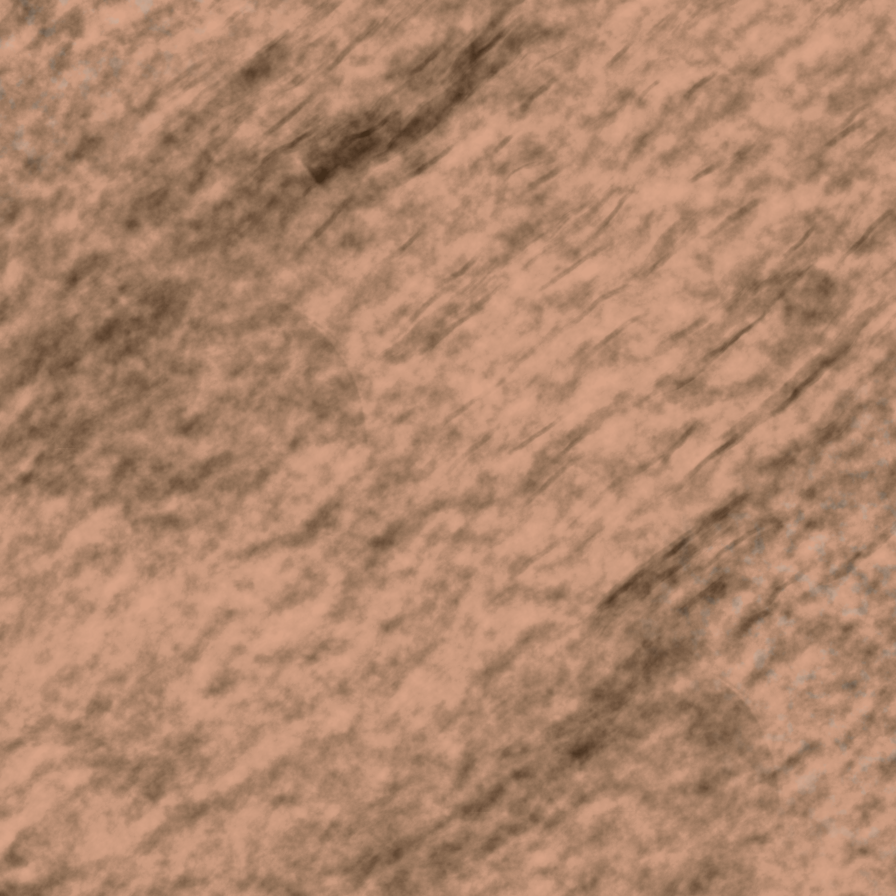
Write a Shadertoy shader that draws this texture.

```glsl
// Weathered sandstone: diagonal strata with cracks, hollows and sandy grain.
// Stretched noise in bedding axes sets one tone, which a tan ramp colours;
// shell-like facets with pale rims and a few shaded hollows are laid on top.

#define BEDDING_ANGLE 0.69
#define BASE_TONE 0.722
#define BAND_DEPTH 0.105
#define MOTTLE 0.42
#define CRUMBLE 0.20
#define CRACK_DEPTH 0.15
#define RELIEF 0.40
#define GRAIN 0.22
#define FACET_RADIUS 0.178

const vec3 SHADOW = vec3(0.36, 0.26, 0.18);
const vec3 CLAY   = vec3(0.57, 0.44, 0.34);
const vec3 SAND   = vec3(0.79, 0.60, 0.49);

float hash(vec2 p) {
    vec3 h = fract(vec3(p.xyx) * 0.1031);
    h += dot(h, h.yzx + 33.33);
    return fract((h.x + h.y) * h.z);
}

float noise(vec2 p) {
    vec2 i = floor(p), f = fract(p);
    f = f * f * (3.0 - 2.0 * f);
    return mix(mix(hash(i), hash(i + vec2(1, 0)), f.x),
               mix(hash(i + vec2(0, 1)), hash(i + vec2(1, 1)), f.x), f.y);
}

// Fractal noise centred on zero.
float fbm(vec2 p) {
    float sum = 0.0, amp = 0.5;
    for (int i = 0; i < 5; i++) {
        sum += amp * (noise(p) - 0.5);
        p = mat2(1.6, 1.2, -1.2, 1.6) * p + 17.3;
        amp *= 0.5;
    }
    return sum;
}

float bump(float x, float centre, float width) {
    float d = (x - centre) / width;
    return exp(-d * d);
}

vec2 toBedding(vec2 p) {
    float c = cos(BEDDING_ANGLE), s = sin(BEDDING_ANGLE);
    return vec2(c * p.x + s * p.y, c * p.y - s * p.x);
}

// Lens-shaped shadow lying along the bedding.
float hollow(vec2 q, vec2 centre, vec2 halfSize, float blur) {
    vec2 d = (q - toBedding(centre)) / halfSize;
    return 1.0 - smoothstep(1.0 - blur, 1.0 + blur, length(d));
}

// Short hairline cracks, at most one per stretched cell.
float hairlines(vec2 q) {
    vec2 size = vec2(0.16, 0.038), id = floor(q / size);
    float shade = 0.0;
    for (int y = -1; y <= 1; y++)
    for (int x = -1; x <= 1; x++) {
        vec2 cell = id + vec2(x, y);
        float h = hash(cell + 5.0);
        vec2 jitter = vec2(hash(cell + 31.0), hash(cell + 67.0));
        vec2 d = q - (cell + jitter) * size;
        d.y -= d.x * (h - 0.75) * 0.5;
        float taper = 1.0 - smoothstep(0.0, 0.03 + 0.05 * jitter.x, abs(d.x));
        float line = 1.0 - smoothstep(0.001, 0.005, abs(d.y));
        shade = max(shade, step(0.5, h) * taper * line);
    }
    return shade;
}

// Quarter-disc facet: x is its flat shade, y its pale rim.
vec2 facet(vec2 p, vec2 centre) {
    vec2 d = p - centre;
    float r = length(d) - FACET_RADIUS;
    float above = smoothstep(-0.004, 0.008, d.y);
    float inside = (1.0 - smoothstep(-0.003, 0.003, r)) * above;
    float angle = atan(d.y, d.x);
    float fade = 1.0 - smoothstep(0.9, 1.9, angle);
    float thick = 0.011 * (1.0 - smoothstep(0.1, 1.05, angle)) + 0.001;
    float rim = 1.0 - smoothstep(thick - 0.002, thick + 0.002, abs(r + 0.004));
    return vec2(inside * fade, rim * above * (1.0 - smoothstep(0.85, 1.1, angle)));
}

void mainImage(out vec4 fragColor, in vec2 fragCoord) {
    vec2 p = fragCoord / iResolution.xy;
    vec2 wobble = vec2(fbm(p * 9.0), fbm(p * 9.0 + 40.0));
    vec2 q = toBedding(p) + 0.03 * wobble;

    // Regions: broad shaded bands, layered rock, loose rubble.
    float bands = bump(q.y, -0.25, 0.10) + bump(q.y, 0.42, 0.14) * (1.1 - 0.5 * p.x)
                + 0.8 * bump(q.y, 0.80, 0.12);
    float layered = smoothstep(0.55, 0.85, q.x) * smoothstep(-0.45, -0.25, q.y);
    float rubble = smoothstep(0.68, 0.85, q.x) * smoothstep(-0.14, -0.24, q.y)
                 + smoothstep(0.52, 0.68, q.y);

    // Mottling and strata, with the brightest rock held back.
    float tone = BASE_TONE - BAND_DEPTH * bands + 0.035 * layered;
    tone += MOTTLE * mix(fbm(p * 6.5), fbm(q * vec2(4.0, 13.0)), 0.2 + 0.45 * layered);
    float strata = fbm(q * vec2(5.0, 32.0) + 9.0);
    tone -= CRACK_DEPTH * smoothstep(0.07, 0.22, strata) * (0.3 + 0.7 * layered);
    tone = min(tone, 0.74 + 0.55 * (tone - 0.74));
    tone -= CRACK_DEPTH * hairlines(q) * (0.1 + 0.9 * layered);

    // Hollows with ragged edges.
    float ragged = 0.25 + 0.5 * noise(p * 26.0);
    float deep = hollow(q, vec2(0.39, 0.84), vec2(0.075, 0.032), ragged);
    deep *= smoothstep(-0.003, 0.003, toBedding(p - vec2(0.335, 0.82)).x);
    float shade = 0.18 * deep;
    shade += 0.10 * hollow(q, vec2(0.77, 0.86), vec2(0.11, 0.022), 0.25);
    shade += 0.12 * hollow(q, vec2(0.905, 0.67), vec2(0.036, 0.032), 0.2);
    shade += 0.12 * hollow(q, vec2(0.71, 0.22), vec2(0.06, 0.025), ragged);
    shade += 0.15 * hollow(q, vec2(0.92, 0.52), vec2(0.20, 0.016), ragged);
    shade += 0.08 * hollow(q, vec2(0.57, 0.10), vec2(0.12, 0.028), 0.15);
    tone -= shade;

    // Repeated facets, smoother than the rock around them.
    for (int i = 0; i < 2; i++) {
        vec2 f = facet(p + 0.006 * wobble, vec2(0.247, 0.499) + float(i) * vec2(0.463, -0.404));
        tone = mix(tone, 0.60 + 0.12 * fbm(p * 18.0), 0.7 * f.x);
        tone = mix(tone, 0.73, 0.85 * f.y);
    }

    // Lit relief, crumbs and grain, coarsest in the rubble.
    vec2 slope = q * vec2(26.0, 42.0);
    tone += RELIEF * (fbm(slope) - fbm(slope + vec2(0.15, 0.55)));
    tone += CRUMBLE * fbm(p * 30.0 + 13.0);
    tone += GRAIN * (fbm(p * 75.0) + 0.6 * fbm(p * 140.0 + 3.0));
    tone += rubble * (0.32 * fbm(p * 60.0 + 8.0) - 0.02);
    tone = min(tone, 0.79 + 0.4 * (tone - 0.79));
    tone = clamp(tone, 0.27, 0.85);

    vec3 colour = tone < CLAY.r
        ? mix(SHADOW, CLAY, (tone - SHADOW.r) / (CLAY.r - SHADOW.r))
        : mix(CLAY, SAND, (tone - CLAY.r) / (SAND.r - CLAY.r));
    float grey = min(rubble, 1.0) * smoothstep(0.05, 0.25, fbm(p * 85.0 + 21.0));
    vec3 dust = dot(colour, vec3(0.35, 0.5, 0.15)) * vec3(1.08, 1.0, 0.92);
    colour = mix(colour, dust, 0.45 * grey);
    fragColor = vec4(clamp(colour, 0.0, 1.0), 1.0);
}
```
